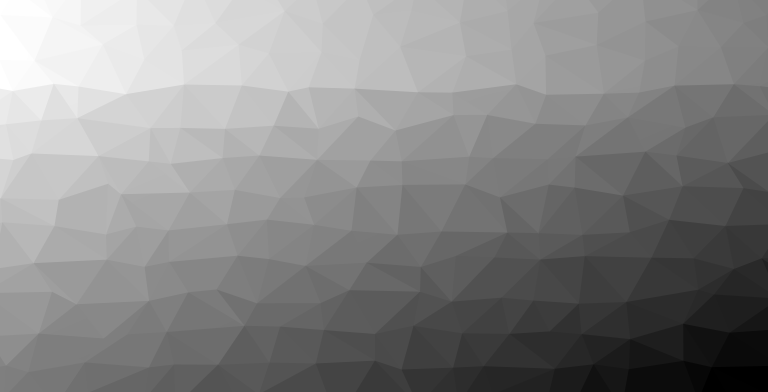
This background is drawn by a Shadertoy shader. Its source:

```glsl
#define CELL vec2(0.116, 0.0888)   // column and row spacing, in canvas heights
#define ROW_PHASE 0.511            // vertical shift of the rows, in cells
#define JITTER vec2(0.76, 0.48)    // vertex scatter, in cells
#define CORNER_TONE 1.01           // tone of the upper left corner
#define FALL_X 0.52                // darkening from left to right
#define FALL_Y 0.62                // darkening below the upper band
#define BAND_END 0.20              // depth of the level upper band
#define BAND_FALL 0.05             // darkening inside that band
#define BAND_STEP 0.025            // drop in tone at the end of the band
#define GRAIN 0.028                // random tone change per facet

vec2 hash2(vec2 p) {
    vec3 q = fract(vec3(p.xyx) * vec3(0.1031, 0.1030, 0.0973));
    q += dot(q, q.yzx + 33.33);
    return fract((q.xx + q.yz) * q.zy);
}

// Scattered mesh vertex
vec2 meshVertex(vec2 id) {
    return (id + vec2(0.0, ROW_PHASE) + (hash2(id + 71.0) - 0.5) * JITTER) * CELL;
}

// Signed distance to the line from a to b
float edgeSide(vec2 p, vec2 a, vec2 b) {
    vec2 along = normalize(b - a);
    return along.x * (p.y - a.y) - along.y * (p.x - a.x);
}

// Smooth coverage of a triangle, independent of its winding
float coverage(vec2 p, vec2 a, vec2 b, vec2 c, float pixel) {
    float winding = sign(edgeSide(c, a, b));
    float inside = min(edgeSide(p, a, b) * winding,
                   min(edgeSide(p, b, c) * winding, edgeSide(p, c, a) * winding));
    return clamp(inside / pixel + 0.5, 0.0, 1.0);
}

// Diagonal gradient, almost level vertically in the upper band
float gradientTone(vec2 p, float aspect) {
    float x = clamp(p.x / aspect, 0.0, 1.0);
    float y = clamp(p.y, 0.0, 1.0);
    return CORNER_TONE - FALL_X * x
         - BAND_FALL * min(y, BAND_END) - FALL_Y * max(y - BAND_END, 0.0)
         - BAND_STEP * smoothstep(BAND_END, BAND_END + 0.05, y);
}

// Adds one flat facet to the sum of (tone * weight, weight)
void addFacet(inout vec2 sum, vec2 p, vec2 a, vec2 b, vec2 c,
              float noise, float aspect, float pixel) {
    vec2 centre = (a + b + c) / 3.0;
    float tone = gradientTone(centre, aspect);
    tone += (noise - 0.5) * GRAIN * mix(0.3, 1.0, smoothstep(0.15, 0.28, centre.y));
    sum += vec2(clamp(tone, 0.0, 1.0), 1.0) * coverage(p, a, b, c, pixel);
}

void mainImage(out vec4 fragColor, in vec2 fragCoord) {
    float pixel = 1.0 / iResolution.y;
    float aspect = iResolution.x * pixel;
    vec2 p = vec2(fragCoord.x * pixel, 1.0 - fragCoord.y * pixel);
    vec2 base = floor(p / CELL - vec2(0.0, ROW_PHASE));

    // Small base weight keeps any hairline gap on the gradient
    vec2 sum = vec2(clamp(gradientTone(p, aspect), 0.0, 1.0), 1.0) * 0.001;

    // Split each nearby cell along its shorter diagonal
    for (int j = -1; j <= 1; j++) {
        for (int i = -1; i <= 1; i++) {
            vec2 id = base + vec2(i, j);
            vec2 a = meshVertex(id);
            vec2 b = meshVertex(id + vec2(1, 0));
            vec2 c = meshVertex(id + vec2(1, 1));
            vec2 d = meshVertex(id + vec2(0, 1));
            vec2 noise = hash2(id + 19.0);
            if (distance(a, c) < distance(b, d)) {
                addFacet(sum, p, a, b, c, noise.x, aspect, pixel);
                addFacet(sum, p, a, c, d, noise.y, aspect, pixel);
            } else {
                addFacet(sum, p, a, b, d, noise.x, aspect, pixel);
                addFacet(sum, p, b, c, d, noise.y, aspect, pixel);
            }
        }
    }
    fragColor = vec4(vec3(sum.x / sum.y), 1.0);
}
```
